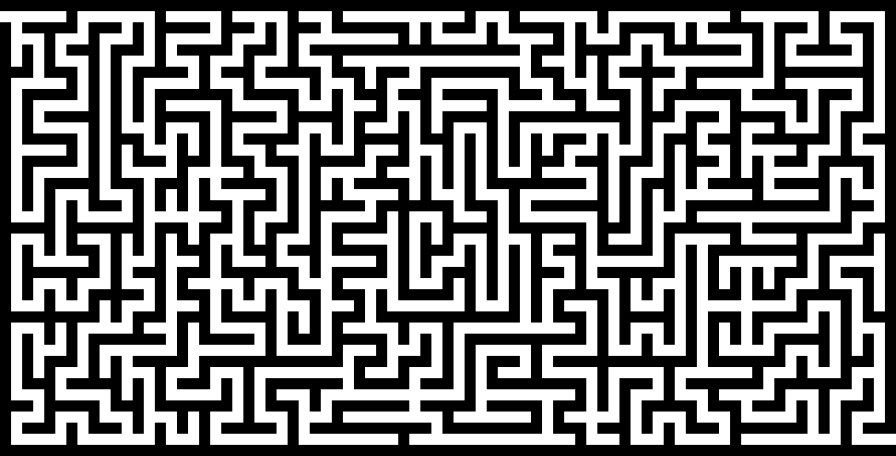
Write a Shadertoy shader that draws this pattern.

```glsl
// Draws a black and white rectangular maze of long winding corridors.

const ivec2 CELLS = ivec2(40, 20);    // corridor cells across and up
const int STRIPS = 5;                 // ragged upright strips, carved one by one
const int STRIP_WIDTH = 8;
const int PADDED_ROWS = 22;           // cell rows plus a closed row at each end
const ivec2 ROOT = ivec2(5, 10);      // where carving starts, in strip coordinates
const vec3 WALL_COLOR = vec3(0.0);
const vec3 PATH_COLOR = vec3(1.0);

float hash(vec2 p) {
    return fract(sin(dot(p, vec2(127.1, 311.7))) * 43758.5453);
}

// Directions: 0 east, 1 north, 2 west, 3 south; d ^ 2 is the opposite
ivec2 stepToward(int d) {
    return (d & 1) == 0 ? ivec2(1 - d, 0) : ivec2(0, 2 - d);
}

// First column of a strip in a given row, shifted at random
int stripStart(int strip, int row) {
    if (strip <= 0) return 0;
    if (strip >= STRIPS) return CELLS.x;
    return strip * STRIP_WIDTH - 1 + int(4.0 * hash(vec2(strip, row) + 3.7));
}

int stripOf(ivec2 cell) {
    int strip = -1;
    for (int s = 0; s <= STRIPS; s++)
        if (cell.x >= stripStart(s, cell.y)) strip = s;
    return strip;
}

ivec2 toLocal(ivec2 cell, int strip) {
    return cell - ivec2(strip * STRIP_WIDTH - 2, -1);
}

// Row of the only opening between two strips, or in the outer wall
int doorRow(int seam) {
    if (seam == 0) return CELLS.y - 1;
    if (seam == STRIPS) return 0;
    return int(float(CELLS.y) * hash(vec2(seam, 91.3)));
}

// Depth-first carving; stores each cell's way back as two bits
void carveStrip(int strip, out int wayBack[PADDED_ROWS]) {
    int free[PADDED_ROWS];
    for (int r = 0; r < PADDED_ROWS; r++) {
        int row = r - 1;
        int first = toLocal(ivec2(stripStart(strip, row), row), strip).x;
        int end = toLocal(ivec2(stripStart(strip + 1, row), row), strip).x;
        bool inside = row >= 0 && row < CELLS.y;
        free[r] = inside ? (1 << end) - (1 << first) : 0;
        wayBack[r] = 0;
    }
    ivec2 pos = ROOT;
    free[pos.y] ^= 1 << pos.x;

    for (int i = 0; i < 512; i++) {
        // Try the four directions from a random start, in a random spin
        int roll = int(8.0 * hash(vec2(i, strip)));
        int spin = 1 + 2 * (roll >> 2);
        int pick = -1;
        for (int k = 0; k < 4; k++) {
            int d = (roll + k * spin) & 3;
            ivec2 next = pos + stepToward(d);
            if (((free[next.y] >> next.x) & 1) == 1) {
                pick = d;
                break;
            }
        }
        if (pick >= 0) {
            pos += stepToward(pick);
            free[pos.y] ^= 1 << pos.x;
            wayBack[pos.y] |= (pick ^ 2) << (2 * pos.x);
        } else {
            if (pos == ROOT) break;
            pos += stepToward((wayBack[pos.y] >> (2 * pos.x)) & 3);
        }
    }
}

bool leadsBack(ivec2 local, int d, int wayBack[PADDED_ROWS]) {
    return local != ROOT && ((wayBack[local.y] >> (2 * local.x)) & 3) == d;
}

// 1 when the passage from a cell toward direction d is open
float passage(ivec2 cell, int d, int strip, int wayBack[PADDED_ROWS]) {
    ivec2 neighbor = cell + stepToward(d);
    int other = stripOf(neighbor);
    if (other != strip)
        return float((d & 1) == 0 && cell.y == doorRow(max(strip, other)));
    return float(leadsBack(toLocal(cell, strip), d, wayBack)
              || leadsBack(toLocal(neighbor, strip), d ^ 2, wayBack));
}

void mainImage(out vec4 fragColor, in vec2 fragCoord) {
    // Walls and corridors are equally thick: one grid unit each
    vec2 gridSize = vec2(2 * CELLS + 1);
    vec2 pixel = gridSize / iResolution.xy;
    vec2 grid = fragCoord * pixel;

    // Nearest cell, and how much of the pixel lies in its column and row
    ivec2 cell = clamp(ivec2(floor((grid - 0.5) / 2.0)), ivec2(0), CELLS - 1);
    vec2 offset = grid - (2.0 * vec2(cell) + 1.5);
    vec2 cover = clamp((0.5 - abs(offset)) / pixel + 0.5, 0.0, 1.0);
    float path = cover.x * cover.y;

    // Add the passages beside the cell where the pixel touches them
    if (path < 1.0 && cover.x + cover.y > 0.0) {
        int strip = stripOf(cell);
        int wayBack[PADDED_ROWS];
        carveStrip(strip, wayBack);
        float sideways = passage(cell, offset.x > 0.0 ? 0 : 2, strip, wayBack);
        float upright = passage(cell, offset.y > 0.0 ? 1 : 3, strip, wayBack);
        path += (1.0 - cover.x) * cover.y * sideways + cover.x * (1.0 - cover.y) * upright;
    }
    fragColor = vec4(mix(WALL_COLOR, PATH_COLOR, path), 1.0);
}
```
